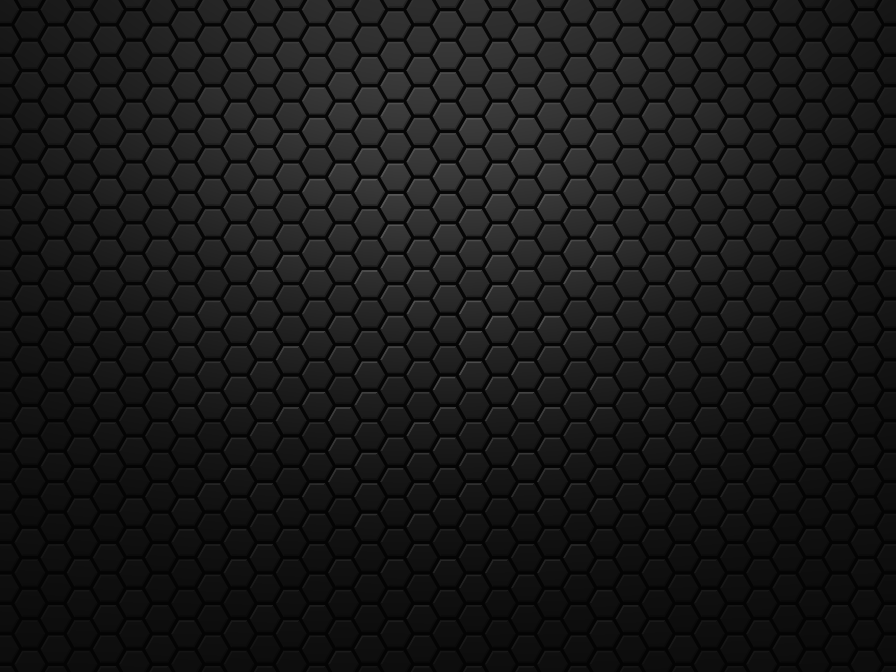
Reproduce this pattern procedurally as a Shadertoy shader.

```glsl
float hash(vec2 cell) {
    return fract(sin(dot(cell, vec2(127.1, 311.7))) * 43758.55);
}

// Offset from the centre of the nearest flat-topped hexagon, one unit tall
vec2 hexOffset(vec2 q) {
    vec2 period = vec2(sqrt(3.0), 1.0);
    vec2 even = q - period * round(q / period);
    vec2 shifted = q - 0.5 * period;
    vec2 odd = shifted - period * round(shifted / period);
    return dot(even, even) < dot(odd, odd) ? even : odd;
}

void mainImage(out vec4 fragColor, in vec2 fragCoord) {
    vec2 p = (fragCoord - 0.5 * iResolution.xy) / iResolution.y;
    vec2 q = vec2(p.x * 1.009, p.y + 0.0354) * 22.07;
    float aa = 22.07 / iResolution.y;

    vec2 d = hexOffset(q);
    vec2 cell = round((q - d) * vec2(2.0 / sqrt(3.0), 2.0));

    // Distance to the cell border and the direction its nearest side faces
    vec2 a = abs(d);
    float slanted = dot(a, vec2(0.866, 0.5));
    float edge = 0.5 - max(a.y, slanted);
    vec2 facing = sign(d) * (a.y > slanted ? vec2(0.0, 1.0) : vec2(0.866, 0.5));

    // Soft light from above the middle
    vec2 fromLight = p - vec2(0.0, 0.3);
    float light = 0.05 + 0.165 * exp(-dot(fromLight * fromLight, vec2(3.0, 6.0)));

    // Slightly varied tile faces, shaded from top to bottom
    float variation = hash(cell);
    float tile = light * (0.94 + 0.12 * variation) * (1.0 + 0.16 * d.y);

    // Thin bevel: bright on the top and upper left, dim on the lower right
    float toward = dot(facing, vec2(-0.5, 0.866));
    float rim = 1.0 - smoothstep(0.02, 0.035 + 0.5 * aa, abs(edge - 0.075));
    float sheen = 0.02 + 0.13 * exp(-dot(p * p, vec2(6.0, 7.0)));
    tile += rim * max(toward, 0.0) * sheen * (0.6 + 0.6 * variation);
    tile *= 1.0 - 0.25 * rim * max(-toward, 0.0);

    // Dark groove between tiles
    float face = smoothstep(0.055 - 0.6 * aa, 0.055 + 0.6 * aa, edge);
    float tone = mix(0.012 + 0.06 * light, tile, face);
    fragColor = vec4(vec3(tone), 1.0);
}
```
